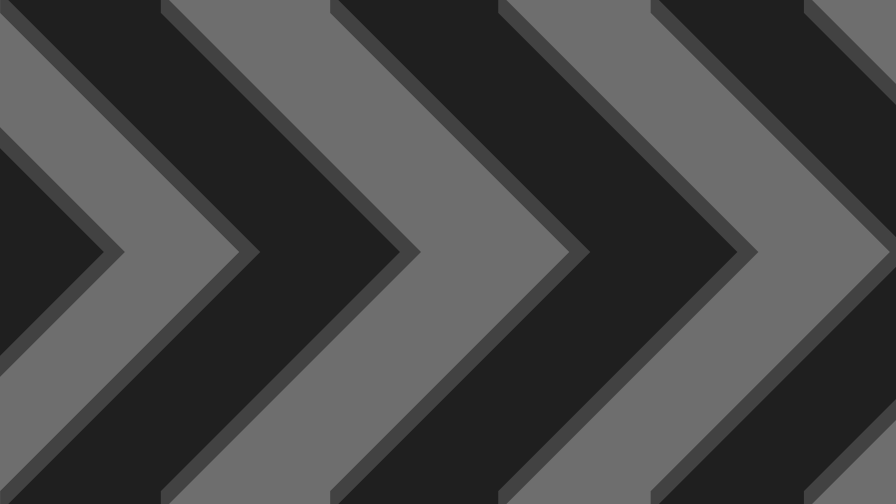
A Shadertoy shader for this pattern:

```glsl
// Broad right-pointing chevrons in alternating dark and light grey, each with a
// mid-grey leading stroke. Bands are layered left to right; a short sum of
// harmonics varies their spacing, and a vertical cut trims each stroke's ends.

const int   BAND_COUNT   = 7;
const float FIRST_TIP    = 0.2373;  // lengths are in canvas heights
const float PITCH        = 0.3106;
const float STROKE_WIDTH = 0.0417;  // measured horizontally
const float ARM_REACH    = 0.5162;  // from tip back to the vertical cut
const vec3  DRIFT        = vec3(-0.0279, 0.0063, 0.0041);
const float DRIFT_STEP   = 1.047198;

const vec3 DARK   = vec3(0.122);
const vec3 LIGHT  = vec3(0.431);
const vec3 STROKE = vec3(0.259);

// Horizontal position of a chevron's tip, with uneven spacing
float tipPosition(float index) {
    float t = index * DRIFT_STEP;
    vec3 harmonics = vec3(sin(t), cos(2.0 * t), cos(3.0 * t));
    return FIRST_TIP + PITCH * index + dot(DRIFT, harmonics);
}

// Antialiased coverage; distance is positive inside
float coverage(float dist, float pixel) {
    return clamp(dist / pixel + 0.5, 0.0, 1.0);
}

void mainImage(out vec4 fragColor, in vec2 fragCoord) {
    float pixel = 1.0 / iResolution.y;
    vec2 p = fragCoord * pixel;
    float fold = p.x + abs(p.y - 0.5);
    vec3 color = DARK;

    for (int i = 0; i < BAND_COUNT; i++) {
        float tip = tipPosition(float(i));
        float front = (fold - tip) * inversesqrt(2.0);
        float back = (fold - tip + STROKE_WIDTH) * inversesqrt(2.0);
        float cut = p.x - tip + ARM_REACH;

        // Stroke first, then the next band's fill over it
        vec3 fill = i % 2 == 0 ? LIGHT : DARK;
        color = mix(color, STROKE, coverage(min(back, cut), pixel));
        color = mix(color, fill, coverage(front, pixel));
    }

    fragColor = vec4(color, 1.0);
}
```
